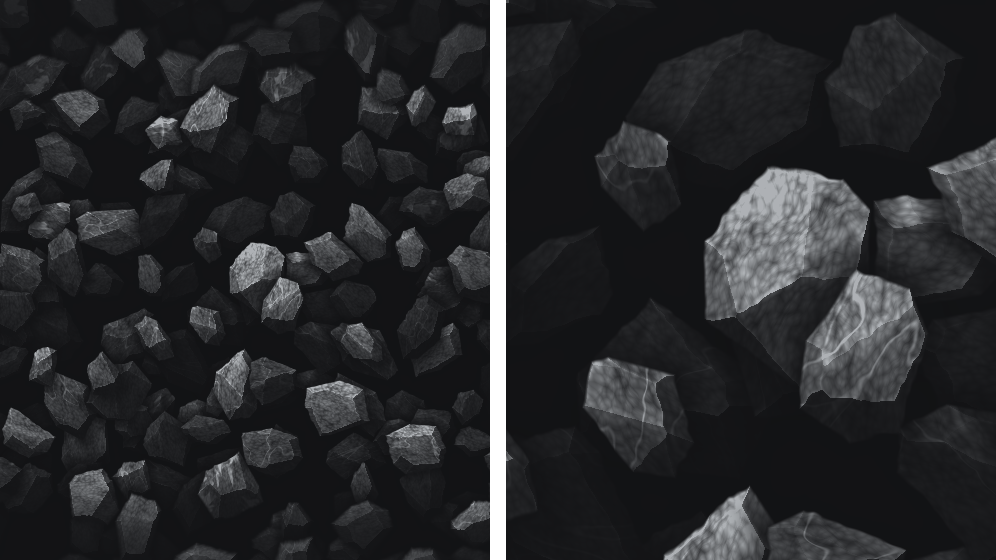
Left, the full canvas; right, a detail of the centre.
Write a Shadertoy shader that draws this texture.

```glsl
// Heap of dark, angular crushed stones with rough faceted faces in dim light.

const vec3 GAP_COLOR   = vec3(0.074, 0.076, 0.084);
const vec3 STONE_TINT  = vec3(0.98, 1.0, 1.01);
const vec3 LIGHT_DIR   = vec3(-0.35, 0.61, 0.71);
const float CELL_SIZE  = 0.115;
const float TAU        = 6.2832;
const int LAYERS       = 4;
const int SIDES        = 7;

vec3 hash3(vec2 p) {
    vec3 q = fract(p.xyx * vec3(0.1031, 0.1030, 0.0973));
    q += dot(q, q.yxz + 33.33);
    return fract((q.xxy + q.yzz) * q.zyx);
}

mat2 rotation(float angle) {
    float c = cos(angle), s = sin(angle);
    return mat2(c, s, -s, c);
}

// Turbulence from rotated, bent sine layers, about -1 to 1
float layeredSines(vec2 p, int octaves) {
    float sum = 0.0, amp = 0.5;
    mat2 turn = rotation(0.9) * 1.8;
    for (int i = 0; i < octaves; i++) {
        p += 0.8 * sin(p.yx * 0.7 + float(i));
        sum += amp * sin(p.x) * cos(p.y);
        amp *= 0.72;
        p = turn * p;
    }
    return sum;
}

// Distance to the nearest scattered point
float cellular(vec2 p) {
    vec2 base = floor(p);
    float nearest = 1.0;
    for (int y = -1; y <= 1; y++)
    for (int x = -1; x <= 1; x++) {
        vec2 cell = base + vec2(x, y);
        nearest = min(nearest, length(cell + hash3(cell).xy - p));
    }
    return nearest;
}

// Brightness of the rock surface: grain, pits, veins and pale mineral patches
float rockSurface(vec2 p, vec3 seed, float focus) {
    vec2 q = p * vec2(1.0, 1.7) + seed.xy * 3.0;
    float grain = layeredSines(q * 70.0, 6);
    float pits = cellular(q * 150.0) - 0.45;
    float surface = 1.0 + focus * (0.42 * grain - 0.75 * pits);
    float line = abs(layeredSines(q * 26.0 + 5.0, 3));
    surface += step(0.55, seed.z) * 0.8 * focus * (1.0 - smoothstep(0.0, 0.05, line));
    float patches = smoothstep(0.1, 0.5, layeredSines(q * 45.0 + 9.0, 4));
    surface += step(0.9, seed.x) * 1.3 * patches;
    return max(surface, 0.1);
}

// Lays one convex faceted stone, with its contact shadow, over the colour
void addStone(inout vec3 color, vec2 p, vec2 id, float level, float focus) {
    vec3 shape = hash3(id + 11.3);
    vec3 look = hash3(id + 57.7);
    float radius = mix(0.030, 0.058, shape.x);
    float stretch = mix(1.0, 1.3, shape.y);
    mat2 turn = rotation(shape.z * TAU);
    vec2 scale = vec2(stretch, 1.0 / stretch);
    vec2 q = turn * p / scale;
    q += 0.0022 * layeredSines(q * 95.0 + look.xy * 20.0, 3);

    // Lowest of the tilted planes forms the visible facet
    vec2 slope = (look.xy - 0.5) * 0.8;
    float height = radius * mix(0.35, 0.6, look.z) - dot(q, slope);
    float nextHeight = 1.0;
    float edge = -1.0;
    for (int i = 0; i < SIDES; i++) {
        vec3 h = hash3(id * 7.0 + vec2(i, 3.0));
        float angle = (float(i) + 0.8 * h.x) * TAU / float(SIDES);
        vec2 dir = vec2(cos(angle), sin(angle));
        float d = dot(q, dir) - radius * mix(0.72, 1.05, h.y);
        float steep = mix(0.5, 3.2, h.z);
        float plane = -d * steep;
        edge = max(edge, d);
        nextHeight = min(nextHeight, max(plane, height));
        if (plane < height) {
            height = plane;
            slope = dir * steep;
        }
    }

    float soft = 0.0012 + 0.006 * (1.0 - focus);
    float shadow = 1.0 - smoothstep(-0.004, 0.024, edge);
    color = mix(color, GAP_COLOR * 0.95, 0.72 * shadow);
    float cover = 1.0 - smoothstep(-soft, soft, edge);
    if (cover <= 0.0) return;

    vec3 normal = normalize(vec3((slope / scale) * turn, 1.0));
    float diffuse = 0.08 + pow(max(dot(normal, LIGHT_DIR), 0.0), 1.4);
    float ridge = 1.0 - smoothstep(0.0, 0.004, nextHeight - height);
    float albedo = mix(0.16, 1.0, pow(hash3(id + 91.1).x, 1.3));
    float falloff = mix(0.65, 1.1, smoothstep(-radius, radius, p.y));
    float shade = 0.52 * albedo * level * diffuse * falloff * (1.0 + 0.3 * ridge * focus);
    shade *= rockSurface(q * scale, look, mix(0.35, 1.0, focus));
    color = mix(color, GAP_COLOR + STONE_TINT * min(shade, 0.62), cover);
}

void mainImage(out vec4 fragColor, in vec2 fragCoord) {
    vec2 uv = fragCoord / iResolution.y;
    float halfWidth = 0.5 * iResolution.x / iResolution.y;

    // Sharp and lit in the middle, dim and soft near the borders
    float focus = 1.0 - smoothstep(0.27, 0.54, abs(uv.y - 0.47));
    float side = smoothstep(0.25, 0.5, abs(uv.x - halfWidth));
    float lighting = mix(0.4, 1.0, focus) * (1.0 - 0.3 * side);

    // Layers of stones from the dark depth up to the lit surface
    vec3 color = GAP_COLOR;
    for (int layer = 0; layer < LAYERS; layer++) {
        float depth = float(layer + 1) / float(LAYERS);
        vec2 grid = uv / CELL_SIZE + vec2(0.37, 0.61) * float(layer);
        for (int y = 1; y >= -1; y--)
        for (int x = -1; x <= 1; x++) {
            vec2 cell = floor(grid) + vec2(x, y);
            vec2 id = cell + 41.0 * float(layer + 1);
            vec3 h = hash3(id);
            vec2 center = cell + 0.5 + 0.7 * (h.xy - 0.5);
            vec2 p = (grid - center) * CELL_SIZE;
            if (h.z < 0.66 && length(p) < 0.13)
                addStone(color, p, id, lighting * mix(0.12, 1.0, depth * depth), focus);
        }
    }
    fragColor = vec4(color, 1.0);
}
```
